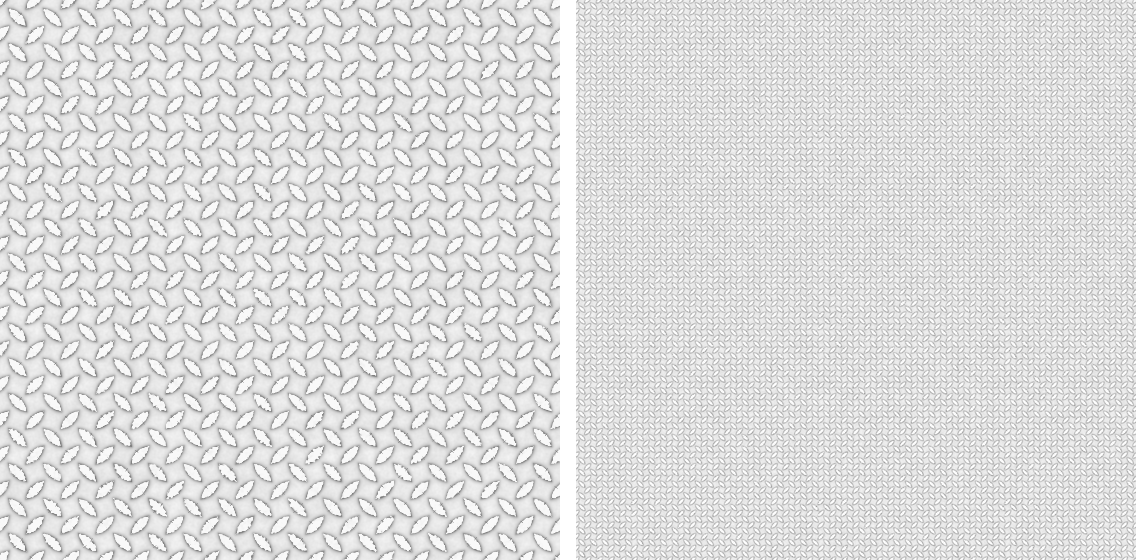
Left, the tile; right, the same tile 3 across and 3 down.
Write a WebGL 2 fragment shader that draws this pattern.

```glsl
#version 300 es
precision highp float;
// Pale diamond tread plate: two interleaved lattices of raised lens-shaped studs,
// one leaning left and one right, each with a ragged rim, a soft dark halo and
// small spurs at its waist. Wrapping gradient noise mottles the metal.

#define REPEATS 16.0        // cells across and down
#define HALF_LENGTH 0.36    // stud size, in cells
#define HALF_WIDTH 0.135
#define RIM 0.012           // dark rim inside the stud outline
#define RAGGED 0.020        // roughness of the rim
#define HALO_FALLOFF 0.045
#define HALO_DEPTH 0.36
#define PLATE_GREY 0.922
#define STUD_GREY 0.978
#define MOTTLE 0.055        // strength of the plate mottling

uniform vec2 u_resolution;
out vec4 outColor;

uint mixBits(uint x) {
    x = (x ^ (x >> 16)) * 0x7feb352du;
    x = (x ^ (x >> 15)) * 0x846ca68bu;
    return x ^ (x >> 16);
}

// Random value from 0 to 1 for a non-negative integer cell
float hash(vec2 cell, float seed) {
    uvec2 c = uvec2(cell);
    return float(mixBits(c.x + mixBits(c.y + mixBits(uint(seed)))) >> 8) / 16777216.0;
}

float cornerSlope(vec2 corner, vec2 offset, float period) {
    float angle = 6.28319 * hash(mod(corner, period), period);
    return dot(vec2(cos(angle), sin(angle)), offset);
}

// Gradient noise that wraps after a whole number of cells, about -0.7 to 0.7
float noise(vec2 uv, float period) {
    vec2 p = uv * period, i = floor(p), f = p - i;
    vec2 w = f * f * f * (f * (f * 6.0 - 15.0) + 10.0);
    vec2 e = vec2(1.0, 0.0);
    float low = mix(cornerSlope(i, f, period), cornerSlope(i + e, f - e, period), w.x);
    float high = mix(cornerSlope(i + e.yx, f - e.yx, period),
                     cornerSlope(i + 1.0, f - 1.0, period), w.x);
    return mix(low, high, w.y);
}

// Signed distance to a lens; x runs along it, y across
float lensDistance(vec2 p, float halfLength, float halfWidth) {
    p = abs(p);
    float shift = (halfLength * halfLength - halfWidth * halfWidth) / (2.0 * halfWidth);
    bool pastTip = halfLength * p.y < shift * (p.x - halfLength);
    return pastTip ? length(p - vec2(halfLength, 0.0))
                   : length(p + vec2(0.0, shift)) - shift - halfWidth;
}

// One lattice of studs: x = halo, y = bright top, z = dark spur
vec3 studs(vec2 p, float lean, float grain, float px) {
    vec2 cell = mod(floor(p), REPEATS);
    vec2 q = fract(p) - 0.5;
    vec2 axis = vec2(1.0, lean) * 0.70711;
    vec2 local = vec2(dot(q, axis), dot(q, vec2(-axis.y, axis.x)));
    float wear = hash(cell, 5.0 + lean);
    float d = lensDistance(local, HALF_LENGTH, HALF_WIDTH);

    // Halo, a little deeper below and to the right
    float lower = clamp(dot(q, vec2(0.5, -0.85)) * 4.0, -1.0, 1.0);
    float halo = exp(-max(d, 0.0) / HALO_FALLOFF) * (1.0 + 0.10 * lower);

    // Bright top with a torn edge
    float rimDistance = d + RIM + grain * RAGGED * (0.8 + wear);
    float top = 1.0 - smoothstep(-0.5 * px, 0.5 * px + 0.006, rimDistance);

    // Tapered spurs across the rim, stronger on the upper side
    float along = abs(local.x - 0.06 * (wear - 0.5) + 0.12 * (abs(local.y) - HALF_WIDTH));
    float reach = abs(abs(local.y) - HALF_WIDTH) / 0.060;
    float thickness = 0.016 * (1.0 - reach);
    float spur = 1.0 - smoothstep(-0.5 * px, 0.5 * px, along - thickness);
    spur *= step(reach, 1.0) * (local.y > 0.0 ? 0.9 : 0.25 + 0.6 * wear);
    return vec3(halo, top, spur);
}

void main() {
    vec2 uv = gl_FragCoord.xy / u_resolution;
    vec2 p = uv * REPEATS;
    float px = REPEATS / min(u_resolution.x, u_resolution.y);

    // Broad patches, blotches and fine grain
    float patches = noise(uv, 11.0);
    float blotches = noise(uv, 52.0) + 0.7 * noise(uv, 107.0);
    float grain = 1.5 * noise(uv, 190.0) + noise(uv, 233.0);

    vec3 left = studs(p, -1.0, grain, px);
    vec3 right = studs(p + 0.5, 1.0, grain, px);
    float halo = left.x + right.x;
    float top = max(left.y, right.y);
    float spur = max(left.z, right.z);

    // Mottled plate darkened by halos, then the studs and spurs on top
    float plate = PLATE_GREY + MOTTLE * (0.45 * patches + 0.6 * blotches + 0.25 * grain);
    plate -= HALO_DEPTH * halo * (1.0 + 0.13 * grain);
    float face = STUD_GREY - 0.035 * max(blotches + 0.4 * grain, 0.0);
    float grey = mix(plate, face, top);
    grey = mix(grey, 0.50, spur);
    outColor = vec4(vec3(clamp(grey, 0.0, 0.99)), 1.0);
}
```
